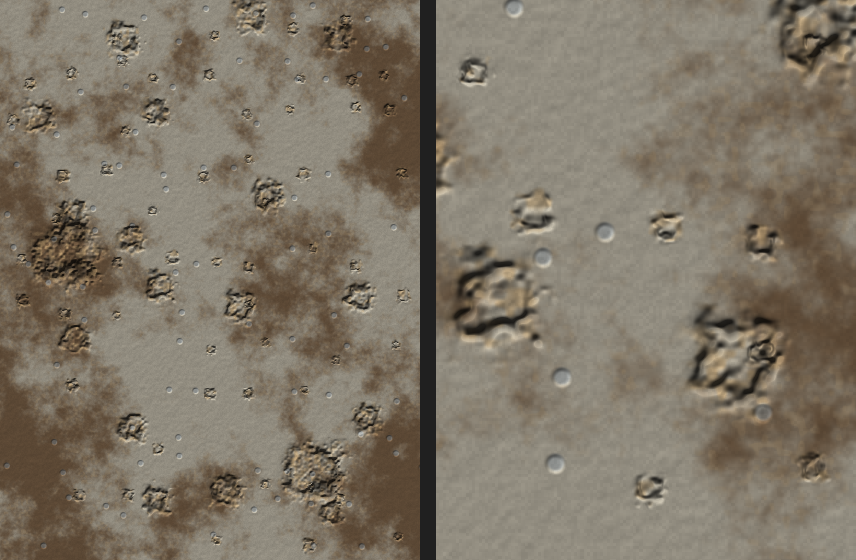
Left: the whole. Right: its middle third, enlarged.
This texture is drawn by a WebGL 2 fragment shader. Its source:

```glsl
#version 300 es
precision highp float;
// Weathered grey plate with rust blotches, ragged square pits and small bluish dimples.
#define PLATE vec3(0.57, 0.55, 0.50)
#define RUST vec3(0.355, 0.28, 0.205)
#define GRIT vec3(0.62, 0.52, 0.37)
#define DIMPLE vec3(0.54, 0.57, 0.59)
#define PIT_CELL 0.5
#define PIT_RADIUS 0.066
#define PIT_DEPTH 0.27
#define DIMPLE_CELL 0.09
#define DIMPLE_RADIUS 0.0078
#define RUST_RANGE vec2(0.41, 0.64)
#define LIGHT_DIR vec2(-0.45, 0.9)
#define RELIEF 0.6

uniform vec2 u_resolution;
out vec4 fragColor;

float hash(vec2 p) {
    vec3 q = fract(p.xyx * 0.1031);
    q += dot(q, q.yzx + 33.33);
    return fract((q.x + q.y) * q.z);
}

float noise(vec2 p) {
    vec2 i = floor(p), f = fract(p);
    f *= f * (3.0 - 2.0 * f);
    return mix(mix(hash(i), hash(i + vec2(1, 0)), f.x),
               mix(hash(i + vec2(0, 1)), hash(i + vec2(1, 1)), f.x), f.y);
}

// Normalised fractal noise with strong fine octaves
float fbm(vec2 p) {
    float sum = 0.0, total = 0.0, amp = 1.0;
    for (int i = 0; i < 7; i++) {
        sum += amp * noise(p);
        total += amp;
        amp *= 0.7;
        p = mat2(1.6, 1.2, -1.2, 1.6) * p + 17.3;
    }
    return sum / total;
}

// Offset from the jittered feature centre of the cell holding p; z is a random pick
vec3 scatter(vec2 p, float cell, float jitter, float seed) {
    vec2 id = floor(p / cell) + seed;
    vec2 centre = 0.5 + jitter * (vec2(hash(id), hash(id + 71.7)) - 0.5);
    return vec3((fract(p / cell) - centre) * cell, hash(id + 133.1));
}

// x: height, y: groove, z: grit around pits, w: dimple
vec4 surface(vec2 p) {
    float grain = noise(p * 150.0);
    vec4 s = vec4(0.0006 * noise(p * 65.0) + 0.0005 * grain, 0, 0, 0);

    // Pits in three sizes, large to small
    for (int i = 0; i < 3; i++) {
        float level = float(i), seed = 23.0 + 57.0 * level;
        vec3 spot = scatter(p, PIT_CELL * pow(0.47, level), 0.55, seed);
        float present = step(spot.z, 0.74 - 0.14 * level);
        float radius = PIT_RADIUS * pow(0.41, level) * (0.8 + 0.5 * fract(spot.z * 37.0));
        vec2 q = spot.xy / radius;
        vec2 k = q * 2.3 + spot.z * 190.0 + 50.0;
        q += 0.6 * (vec2(noise(k), noise(k + 41.0)) - 0.5);
        q += 0.28 * (vec2(grain, noise(p * 120.0 + 9.0)) - 0.5);
        vec2 q2 = q * q;
        float r = pow(dot(q2, q2) + 0.0001, 0.25);
        float ring = exp(-18.0 * (r - 0.72) * (r - 0.72));
        ring *= smoothstep(0.15, 0.5, noise(k * 0.55 + 5.0)) * present;
        float halo = (1.0 - smoothstep(0.85, 1.4, r)) * present;
        s.x -= PIT_DEPTH * radius * (ring + 0.15 * halo);
        s.x += 0.0045 * halo * (grain - 0.5);
        s.y = max(s.y, ring);
        s.z = max(s.z, halo);
    }

    // Small round dimples
    vec3 spot = scatter(p, DIMPLE_CELL, 0.75, 311.0);
    float r = length(spot.xy) / DIMPLE_RADIUS;
    s.w = (1.0 - smoothstep(0.6, 1.1, r)) * step(spot.z, 0.52);
    s.x -= 0.28 * DIMPLE_RADIUS * s.w;
    return s;
}

void main() {
    vec2 p = gl_FragCoord.xy / u_resolution.x;
    vec4 s = surface(p);

    // Rust blotches with speckled borders
    float n = fbm(p * 3.2 + 4.7);
    float rust = smoothstep(RUST_RANGE.x, RUST_RANGE.y, n);
    vec3 col = mix(PLATE, RUST, rust);
    float border = 4.0 * rust * (1.0 - rust);
    col = mix(col, GRIT, 0.22 * border * smoothstep(0.55, 0.8, noise(p * 170.0 + 31.0)));

    // Gritty pits, dark grooves and dimples
    col = mix(col, GRIT, s.z * smoothstep(0.35, 0.85, noise(p * 125.0 + 63.0)) * 0.6);
    col *= 1.0 - 0.42 * s.y;
    col = mix(col, DIMPLE * (1.0 - 0.25 * rust), 0.6 * s.w);

    // Relief light from the upper left
    float e = 0.0022;
    vec2 slope = vec2(surface(p + vec2(e, 0)).x, surface(p + vec2(0, e)).x) - s.x;
    float light = -dot(slope / e, LIGHT_DIR);
    col *= clamp(1.0 + RELIEF * light, 0.3, 1.4);
    col *= 0.97 + 0.06 * hash(floor(p * 384.0));
    fragColor = vec4(col, 1.0);
}
```
